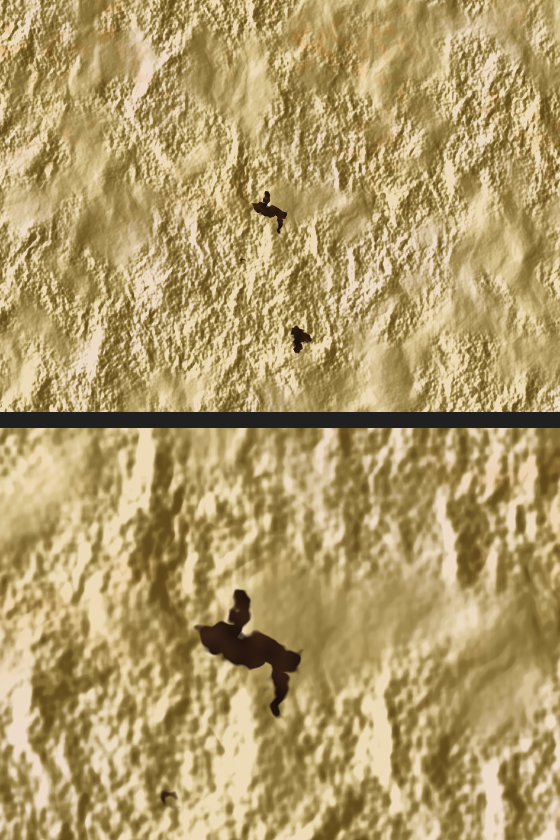
Top: the whole. Bottom: its middle third, enlarged.
This texture is drawn by a Shadertoy shader. Its source:

```glsl
const vec3 SHADOW = vec3(0.38, 0.29, 0.10);
const vec3 UMBER  = vec3(0.53, 0.44, 0.21);
const vec3 OCHRE  = vec3(0.64, 0.55, 0.32);
const vec3 STRAW  = vec3(0.73, 0.64, 0.41);
const vec3 PALE   = vec3(0.84, 0.76, 0.55);
const vec3 CREAM  = vec3(0.93, 0.86, 0.72);
const vec3 RUST   = vec3(1.0, 0.90, 0.78);
const vec3 CAVITY = vec3(0.17, 0.10, 0.06);
const vec2 LIGHT  = vec2(-0.95, 0.31);

vec2 cellGradient(vec2 cell) {
    float angle = 6.2832 * fract(sin(dot(cell, vec2(127.1, 311.7))) * 43758.5);
    return vec2(cos(angle), sin(angle));
}

float gradientNoise(vec2 p) {
    vec2 i = floor(p), f = p - i;
    vec2 u = f * f * f * (f * (f * 6.0 - 15.0) + 10.0);
    vec2 e = vec2(1.0, 0.0);
    float a = dot(cellGradient(i), f);
    float b = dot(cellGradient(i + e.xy), f - e.xy);
    float c = dot(cellGradient(i + e.yx), f - e.yx);
    float d = dot(cellGradient(i + e.xx), f - e.xx);
    return mix(mix(a, b, u.x), mix(c, d, u.x), u.y);
}

vec2 noisePair(vec2 p) {
    return vec2(gradientNoise(p), gradientNoise(p + vec2(37.3, 11.9)));
}

// Smooth trowelled patches (0) against crumbly ones (1)
float roughness(vec2 p) {
    float n = gradientNoise(p * 3.1 + 4.7) + 0.8 * gradientNoise(p * 11.0 + 21.0);
    return smoothstep(-0.35, 0.25, n);
}

// Isotropic crumbs
float grit(vec2 p) {
    return gradientNoise(p * 68.0 + 3.0) + 0.55 * gradientNoise(p * 128.0 + 9.0);
}

// Rounded lumps with creases between them, slightly taller than wide
float lumpHeight(vec2 p, float rough) {
    vec2 q = p + 0.030 * noisePair(p * 7.0) + 0.007 * noisePair(p * 25.0);
    q *= vec2(1.12, 0.90);
    float height = 0.0, frequency = 6.0;
    for (int i = 0; i < 4; i++) {
        float octave = float(i);
        float n = gradientNoise(q * frequency + octave * 17.3);
        float folded = mix(n, 1.5 * sqrt(n * n + 0.004), 0.40);
        float slope = mix(0.50, 0.85, smoothstep(0.0, 1.5, octave));
        float cover = mix(1.0, 0.25 + 0.75 * rough, smoothstep(0.0, 2.0, octave));
        height += folded * slope * cover / frequency;
        frequency *= 1.9;
    }
    return height;
}

float plasterHeight(vec2 p, float rough) {
    return lumpHeight(p, rough) + 0.011 * (0.12 + 0.88 * rough) * grit(p);
}

vec3 plasterRamp(float tone) {
    vec3 c = mix(SHADOW, UMBER, smoothstep(0.0, 0.10, tone));
    c = mix(c, OCHRE, smoothstep(0.09, 0.30, tone));
    c = mix(c, STRAW, smoothstep(0.30, 0.52, tone));
    c = mix(c, PALE, smoothstep(0.50, 0.78, tone));
    return mix(c, CREAM, smoothstep(0.77, 0.94, tone));
}

float capsule(vec2 p, vec2 a, vec2 b, float radius) {
    vec2 ab = b - a;
    float t = clamp(dot(p - a, ab) / dot(ab, ab), 0.0, 1.0);
    return length(p - a - ab * t) - radius;
}

// Ragged breaks through the surface
float holeDistance(vec2 p) {
    p += 0.010 * noisePair(p * 55.0) + 0.005 * noisePair(p * 130.0);
    float d = capsule(p, vec2(0.649, 0.532), vec2(0.644, 0.498), 0.006);
    d = min(d, capsule(p, vec2(0.626, 0.497), vec2(0.655, 0.484), 0.012));
    d = min(d, capsule(p, vec2(0.662, 0.490), vec2(0.688, 0.476), 0.010));
    d = min(d, capsule(p, vec2(0.677, 0.472), vec2(0.678, 0.436), 0.005));
    d = min(d, capsule(p, vec2(0.722, 0.196), vec2(0.737, 0.181), 0.013));
    d = min(d, capsule(p, vec2(0.720, 0.190), vec2(0.723, 0.154), 0.011));
    return min(d, capsule(p, vec2(0.589, 0.366), vec2(0.593, 0.368), 0.003));
}

void mainImage(out vec4 fragColor, in vec2 fragCoord) {
    vec2 p = fragCoord / iResolution.y;
    float rough = roughness(p);

    // Raking light over the relief
    vec2 e = vec2(0.0013, 0.0);
    float h = plasterHeight(p, rough);
    vec2 slope = vec2(plasterHeight(p + e.xy, rough) - h,
                      plasterHeight(p + e.yx, rough) - h) / e.x;
    float shade = -1.25 * dot(slope, LIGHT) + 2.5 * (h - 0.04);
    shade += 0.45 * rough * grit(p);
    shade += 0.55 * gradientNoise(p * 2.3 + 8.0) - 0.15 * (p.y - 0.5);
    float tone = 0.5 + 0.5 * shade / sqrt(1.0 + shade * shade);
    vec3 color = plasterRamp(tone);

    // Chalky and rusty staining
    float chalk = smoothstep(-0.1, 0.4, gradientNoise(p * 4.0 + 51.0));
    color.b += 0.06 * chalk * smoothstep(0.35, 0.60, tone);
    float stain = gradientNoise(p * 5.0 + 71.0) + 0.9 * gradientNoise(p * 28.0);
    color *= mix(vec3(1.0), RUST, smoothstep(0.1, 0.8, stain) * smoothstep(0.3, 0.9, p.y));

    // Dark holes with a faintly lit interior
    float hole = holeDistance(p);
    vec3 inside = CAVITY * (1.0 + 0.8 * gradientNoise(p * 45.0));
    color = mix(inside, color, smoothstep(-0.002, 0.002, hole));

    fragColor = vec4(clamp(color, 0.0, 1.0), 1.0);
}
```
